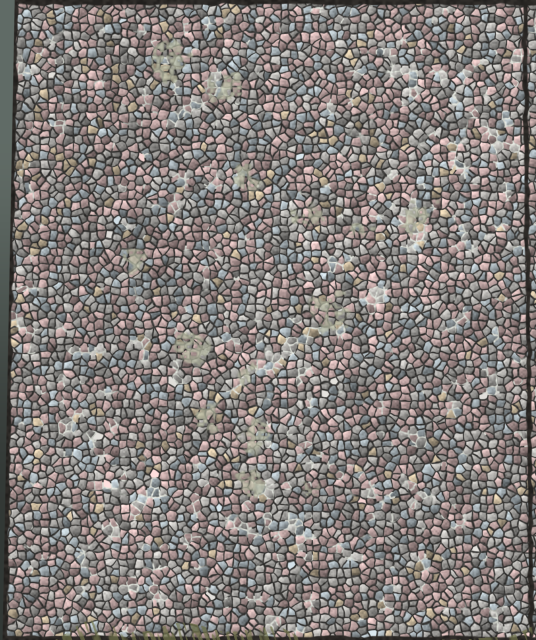
Give the GLSL for this texture, as a WebGL 2 fragment shader.

```glsl
#version 300 es
precision highp float;
// Exposed pebble paving: rounded Voronoi stones in dark joints, with pale
// mortar and lichen patches, framed by a rail, a seam and soil edges.
// Lengths are fractions of the canvas height; 2x2 samples smooth the edges.

uniform vec2 u_resolution;
out vec4 fragColor;

const float PEBBLES = 80.0;       // stones per canvas height
const float JITTER = 0.82;        // irregularity of stone centres
const float ROUNDING = 0.06;      // softness of stone corners
const float RIM = 0.17;           // width of the shaded stone rim
const float GRAIN = 0.15;         // strength of surface speckle
const int LICHENS = 16;
const vec2 LIGHT = vec2(-0.10, 0.15);
const vec3 JOINT = vec3(0.215, 0.212, 0.205);
const vec3 MORTAR = vec3(0.82, 0.83, 0.80);
const vec3 GREY = vec3(1.00, 0.99, 0.97);
const vec3 ROSE = vec3(1.10, 0.95, 0.94);
const vec3 SLATE = vec3(0.94, 1.00, 1.03);
const vec3 TAN = vec3(1.10, 1.01, 0.86);
const vec3 LICHEN = vec3(0.73, 0.74, 0.65);
const vec3 RAIL = vec3(0.36, 0.40, 0.38);
const vec3 SOIL = vec3(0.15, 0.14, 0.13);
const vec3 GRASS = vec3(0.45, 0.46, 0.30);

float hash(vec2 p) {
  return fract(sin(dot(p, vec2(127.1, 311.7))) * 43758.5);
}

vec2 hash2(vec2 p) {
  return vec2(hash(p), hash(p + vec2(37.3, 17.9)));
}

float noise(vec2 p) {
  vec2 i = floor(p), f = fract(p);
  f = f * f * (3.0 - 2.0 * f);
  return mix(mix(hash(i), hash(i + vec2(1, 0)), f.x),
             mix(hash(i + vec2(0, 1)), hash(i + vec2(1, 1)), f.x), f.y);
}

float smoothMin(float a, float b, float k) {
  float h = max(k - abs(a - b), 0.0) / k;
  return min(a, b) - h * h * k * 0.25;
}

vec2 centre(vec2 cell) {
  return cell + 0.5 + JITTER * (hash2(cell) - 0.5);
}

// Returns the rounded distance to the stone's border, its cell and offset.
float pebble(vec2 p, out vec2 cell, out vec2 offset) {
  vec2 base = floor(p);
  float nearest = 9.0;
  for (int y = -1; y <= 1; y++)
    for (int x = -1; x <= 1; x++) {
      vec2 c = base + vec2(x, y), r = centre(c) - p;
      if (dot(r, r) < nearest) { nearest = dot(r, r); cell = c; offset = -r; }
    }
  float border = 1.0;
  for (int y = -2; y <= 2; y++)
    for (int x = -2; x <= 2; x++) {
      vec2 c = cell + vec2(x, y);
      if (x == 0 && y == 0) continue;
      vec2 r = centre(c) - p;
      float d = dot(0.5 * (r - offset), normalize(r + offset));
      border = smoothMin(border, d, ROUNDING);
    }
  return border;
}

vec3 paving(vec2 uv) {
  vec2 p = uv * PEBBLES, cell, offset;
  p += 0.22 * (vec2(noise(p * 1.7), noise(p * 1.7 + 41.0)) - 0.5);
  float border = pebble(p, cell, offset);
  float tone = hash(cell + 5.1), kind = hash(cell + 9.7);
  float speckle = noise(uv * 330.0) - 0.5;

  // stone colour and domed shading
  vec3 tint = kind < 0.42 ? ROSE : kind < 0.76 ? GREY : kind < 0.95 ? SLATE : TAN;
  float value = 0.48 + 0.28 * tone + dot(offset, LIGHT) * 1.4 + GRAIN * speckle;
  if (hash(cell + 2.3) > 0.996) value = 0.90;
  float gap = 0.05 * hash(cell + 3.3) - 0.015;
  float cover = smoothstep(gap, gap + RIM, border);

  // joints, filled with mortar in places
  float fill = noise(uv * 62.0 + 7.0) + 0.35 * (noise(uv * 9.0) - 0.5);
  float pale = smoothstep(0.76, 0.86, fill);
  vec3 joint = mix(JOINT + 0.14 * speckle, MORTAR + 0.2 * speckle, pale);
  vec3 color = mix(joint, value * tint, cover);
  return color * (0.95 + 0.10 * noise(uv * 5.0 + 3.0));
}

float lichenMask(vec2 uv, float aspect) {
  float mask = 0.0, ragged = noise(uv * 70.0) - 0.5;
  for (int i = 0; i < LICHENS; i++) {
    vec2 h = hash2(vec2(i, 4.0));
    vec2 spot = vec2(mix(0.25, 0.88, h.x) * aspect, mix(0.22, 0.93, h.y));
    float radius = mix(0.010, 0.030, hash(vec2(i, 8.0)));
    float d = length(uv - spot) + 0.030 * ragged;
    mask = max(mask, 1.0 - smoothstep(radius - 0.006, radius + 0.002, d));
  }
  return mask;
}

vec3 scene(vec2 uv, float aspect) {
  vec3 color = paving(uv);
  float crust = noise(uv * 190.0 + 13.0);
  vec3 lichen = LICHEN * mix(0.62, 1.12, crust);
  color = mix(color, lichen, 0.75 * lichenMask(uv, aspect) * smoothstep(0.2, 0.5, crust));

  // soil along the borders, seam at the right, rail at the left
  float wobble = 0.006 * (noise(uv * 60.0) - 0.5);
  float seam = abs(uv.x - aspect + mix(0.007, 0.018, uv.y) + wobble) - 0.003;
  float stoneEdge = uv.x - mix(0.010, 0.028, uv.y) + wobble;
  float ends = min(uv.y - 0.005, 0.993 - uv.y) + wobble;
  float inside = min(min(seam, stoneEdge), ends);
  color = mix(SOIL * (0.8 + 0.6 * crust), color, smoothstep(-0.001, 0.002, inside));
  float tuft = noise(vec2(uv.x * 14.0, 2.0)) * 0.045 - 0.014;
  float blades = noise(vec2(uv.x * 260.0 + uv.y * 90.0, uv.y * 50.0));
  color = mix(color, GRASS, 0.7 * smoothstep(0.45, 0.7, blades) * step(uv.y, tuft));
  float rail = mix(0.004, 0.023, uv.y) - uv.x;
  vec3 metal = RAIL * mix(0.55, 1.05, smoothstep(0.2, 0.8, uv.y));
  return mix(color, metal, smoothstep(-0.001, 0.001, rail));
}

void main() {
  float aspect = u_resolution.x / u_resolution.y;
  vec3 sum = vec3(0.0);
  for (int i = 0; i < 4; i++) {
    vec2 shift = vec2(i % 2, i / 2) * 0.5 - 0.25;
    sum += scene((gl_FragCoord.xy + shift) / u_resolution.y, aspect);
  }
  fragColor = vec4(clamp(sum * 0.25, 0.0, 1.0), 1.0);
}
```
